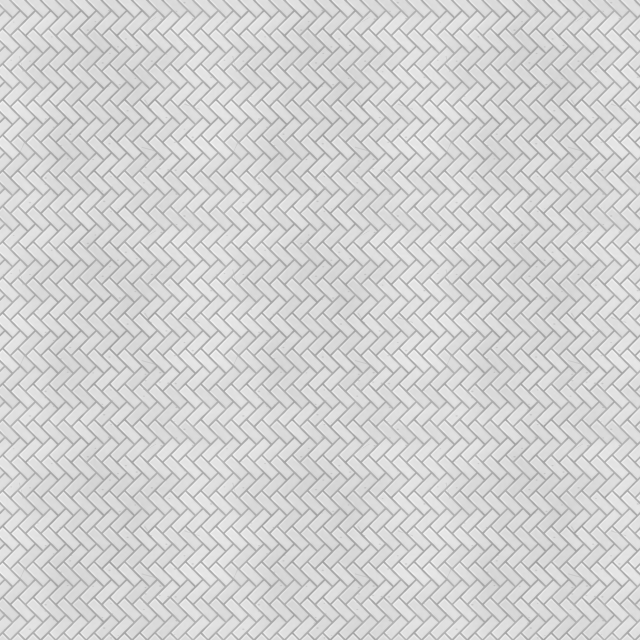
Write a WebGL 1 fragment shader that draws this texture.

```glsl
precision highp float;

uniform vec2 u_resolution;

float hash(vec2 p) {
  vec3 q = fract(p.xyx * 0.1031);
  q += dot(q, q.yzx + 33.33);
  return fract((q.x + q.y) * q.z);
}

// Value noise over the unit square that wraps after n cells
float noise(vec2 p, vec2 n) {
  p *= n;
  vec2 i = floor(p), f = fract(p);
  f = f * f * (3.0 - 2.0 * f);
  vec2 a = mod(i, n), b = mod(i + 1.0, n);
  return mix(mix(hash(a), hash(vec2(b.x, a.y)), f.x),
             mix(hash(vec2(a.x, b.y)), hash(b), f.x), f.y);
}

float roundedBox(vec2 p, vec2 halfSize, float radius) {
  vec2 q = abs(p) - halfSize + radius;
  return length(max(q, 0.0)) + min(max(q.x, q.y), 0.0) - radius;
}

// Nearest brick: x distance to its edge, y random tone, zw local position
vec4 herringbone(vec2 p, vec2 count, float joint) {
  vec2 pitch = 1.0 / count;
  vec2 halfSize = pitch.yx * 0.35355 - joint;
  vec4 nearest = vec4(1.0);
  for (int kind = 0; kind < 2; kind++) {
    float k = float(kind);
    vec2 shift = vec2(0.5 * k, 0.35 - 0.5 * k);
    for (int i = -1; i <= 1; i++) {
      vec2 cell = floor(p * count - shift) + vec2(float(i), 0.0);
      // Cell centres carry the two opposite diagonals in turn
      vec2 r = p - (cell + 0.5 + shift) * pitch;
      vec2 local = vec2(r.x - r.y, r.x + r.y) * 0.70711;
      if (kind == 1) local = vec2(local.y, -local.x);
      float d = roundedBox(local, halfSize, 0.003);
      if (d < nearest.x) {
        float tone = hash(mod(cell, count) + 31.0 * k);
        nearest = vec4(d, tone, r);
      }
    }
  }
  return nearest;
}

// Small chips, one possible per cell
float specks(vec2 p, float aa) {
  vec2 cell = floor(p * 26.0);
  vec2 centre = 0.25 + 0.5 * vec2(hash(cell + 5.0), hash(cell + 47.0));
  float d = length((fract(p * 26.0) - centre) * vec2(1.0, 1.4)) / 26.0;
  float size = 0.002 + 0.003 * hash(cell + 11.0);
  return step(0.88, hash(cell + 83.0)) * (1.0 - smoothstep(size - aa, size + aa, d));
}

// Sparse hairline cracks, each held inside its cell
float cracks(vec2 p, float aa) {
  vec2 cell = floor(p * 5.0);
  vec2 q = (fract(p * 5.0) - 0.5) / 5.0;
  float angle = 6.2832 * hash(cell + 19.0);
  vec2 along = vec2(cos(angle), sin(angle));
  float t = dot(q, along);
  float bend = 0.004 * (noise(p, vec2(40.0)) - 0.5);
  float d = length(q - along * clamp(t, -0.035, 0.035)) + bend;
  return step(0.72, hash(cell + 61.0)) * (1.0 - smoothstep(0.0, 0.001 + aa, abs(d)));
}

void main() {
  vec2 p = fract(gl_FragCoord.xy / u_resolution * 3.0);
  float aa = 3.0 / min(u_resolution.x, u_resolution.y);

  // Broad shading and fine grain
  float cloud = 0.6 * noise(p, vec2(4.0)) + 0.4 * noise(p + 0.37, vec2(9.0)) - 0.5;
  float band = cos(6.2832 * (p.x - 0.48)) + 0.5 * cos(6.2832 * (p.y - 0.42));
  float grain = noise(p, vec2(90.0)) - 0.5;

  // Brick faces with softly lit edges
  vec4 brick = herringbone(p, vec2(14.0, 6.0), 0.0041);
  float edge = brick.x + 0.0012 * (noise(p, vec2(60.0)) - 0.5);
  float face = 0.862 - 0.014 * band + 0.05 * cloud + 0.012 * grain;
  face += 0.03 * (brick.y - 0.5);
  float rim = smoothstep(-0.0095, -0.003, edge);
  face += rim * 0.045 * clamp(dot(brick.zw, vec2(-1.0, 0.4)) * 40.0, -0.4, 1.0);

  // Wear
  face -= 0.09 * specks(p, aa) + 0.06 * cracks(p, aa);

  // Joints
  float grout = 0.67 - 0.01 * band + 0.06 * (noise(p, vec2(24.0)) - 0.5);
  float cover = smoothstep(-0.7 * aa, 0.7 * aa, edge);
  gl_FragColor = vec4(vec3(mix(face, grout, cover)), 1.0);
}
```
